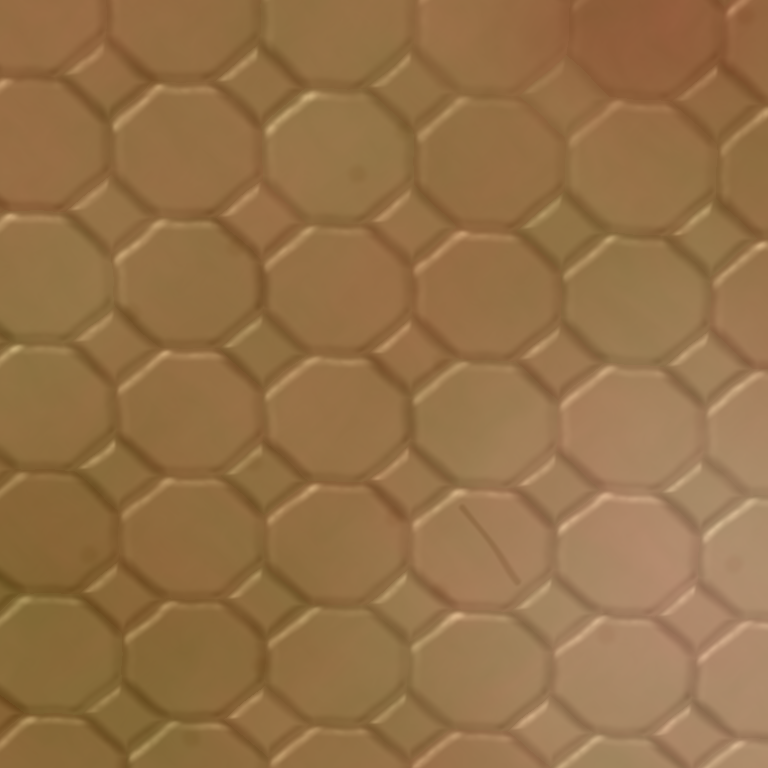
Give the GLSL for this pattern, as a WebGL 1 fragment shader.

```glsl
precision highp float;
// Worn embossed paving: octagons with small diamonds at their corners, seen at a slight tilt.
// A projective lattice gives edge distances; each bevel is lit by its facing direction,
// then stains, mottling, pits and a scratch are layered over per-tile tones.

uniform vec2 u_resolution;

const vec2 ANCHOR = vec2(0.439, 0.456);    // centre of one octagon
const vec2 PITCH = vec2(0.1917, 0.1655);   // spacing at the anchor
const float TILT = 0.0885;                 // perspective growth upwards
const float ROW_SLOPE = 0.037;
const float DIAMOND = 0.30;                // half diagonal, in cells
const float INSET = 0.022;                 // groove floor beside each octagon
const float BEVEL = 0.082;
const float GROOVE = 0.082;
const vec2 LIGHT = vec2(-0.40, 0.60);
const vec3 CLAY = vec3(0.580, 0.438, 0.268);
const vec3 OLIVE = vec3(0.510, 0.395, 0.200);
const vec3 GLARE = vec3(0.685, 0.555, 0.430);
const vec3 RUST = vec3(0.565, 0.370, 0.235);
const vec3 HIGHLIGHT = vec3(0.145, 0.145, 0.132);
const vec3 SHADOW = vec3(0.105, 0.105, 0.09);
const vec2 STAIN = vec2(0.86, 0.98);
const vec2 EROSION = vec2(0.74, 0.98);
const vec2 SCRATCH_A = vec2(0.605, 0.336);
const vec2 SCRATCH_B = vec2(0.677, 0.243);

float hash(vec2 p) {
  return fract(sin(dot(p, vec2(127.1, 311.7))) * 4375.85);
}

// Layered warped sines, roughly -1 to 1.
float mottle(vec2 p) {
  float sum = 0.0, amp = 0.5;
  for (int i = 0; i < 4; i++) {
    p += 0.6 * sin(p.yx * 1.3 + float(i));
    sum += amp * sin(p.x + 1.7) * sin(p.y + 0.4);
    p = mat2(1.5, 1.1, -1.1, 1.5) * p;
    amp *= 0.6;
  }
  return sum;
}

// Distance to the nearest scattered point.
float cellular(vec2 p) {
  vec2 cell = floor(p);
  float nearest = 2.0;
  for (int y = -1; y <= 1; y++) {
    for (int x = -1; x <= 1; x++) {
      vec2 c = cell + vec2(float(x), float(y));
      nearest = min(nearest, length(c + vec2(hash(c), hash(c + 41.0)) - p));
    }
  }
  return nearest;
}

float segment(vec2 p, vec2 a, vec2 b) {
  vec2 ab = b - a;
  return length(p - a - ab * clamp(dot(p - a, ab) / dot(ab, ab), 0.0, 1.0));
}

vec2 lattice(vec2 p) {
  vec2 d = p - ANCHOR;
  float scale = 1.0 + TILT * d.y;
  d.y += ROW_SLOPE * d.x;
  return d / (PITCH * scale);
}

// Signed light on the sloping strip beside an edge with outward normal n.
float bevel(float d, vec2 n, float soft) {
  float strip = smoothstep(-0.01, 0.03 + soft, d) * (1.0 - smoothstep(0.025, BEVEL + soft, d));
  float facing = dot(n, LIGHT);
  return strip * facing * abs(facing) * 1.9;
}

float trough(float d, float soft) {
  return 1.0 - smoothstep(0.0, GROOVE + soft, d);
}

void main() {
  vec2 p = gl_FragCoord.xy / u_resolution;
  float soft = 1.0 / (u_resolution.y * PITCH.y);
  vec2 u = lattice(p);
  u += 0.007 * sin(u.yx * 5.3 + vec2(0.7, 2.1)) + 0.004 * sin(u.yx * 23.0);

  // Edge distances: diagonal is positive in octagons, negative in diamonds
  vec2 octagonId = floor(u + 0.5);
  vec2 c = u - octagonId;
  vec2 side = 0.5 - abs(c);
  vec2 facing = vec2(c.x < 0.0 ? -1.0 : 1.0, c.y < 0.0 ? -1.0 : 1.0);
  float diagonal = (side.x + side.y - DIAMOND) * 0.7071;
  float inOctagon = step(0.0, diagonal);
  float onSides = smoothstep(-0.01, 0.05, diagonal);

  // Direction of the diagonal edges: positive where they fall to the right
  float falling = sin(6.2832 * u.x) * sin(6.2832 * u.y);
  float patches = mottle(p * 13.0 + 5.0);

  // Relief: bright rising diagonals, dark falling ones, fainter broken sides
  float sides = bevel(side.x - INSET, vec2(facing.x, 0.0), soft)
              + bevel(side.y - INSET, vec2(0.0, facing.y), soft);
  float slant = bevel(abs(diagonal) - INSET * inOctagon, facing * 0.7071 * (2.0 * inOctagon - 1.0), soft);
  float relief = sides * onSides * (0.6 + 0.6 * patches) + slant * smoothstep(0.0, 0.2, abs(falling));
  float sideDepth = 0.55 - 0.40 * patches;
  float slantDepth = mix(0.35, 1.0, smoothstep(-0.3, 0.3, falling));
  float groove = max(trough(min(side.x, side.y), soft) * onSides * sideDepth,
                     trough(abs(diagonal), soft) * slantDepth);

  // Broad colour: olive lower left, pale glare lower right, rusty stain above
  float blotch = mottle(p * 17.0);
  float redness = mottle(p * 9.0 + 2.0);
  float grain = mottle(p * 75.0 + 3.0);
  float stain = 1.0 - smoothstep(0.03, 0.24, length((p - STAIN) * vec2(0.9, 1.2)) + 0.04 * blotch);
  vec3 color = mix(CLAY, OLIVE, 0.85 * (1.0 - smoothstep(0.0, 0.55, length(p - vec2(0.02, 0.17)))));
  color = mix(color, GLARE, 1.0 - smoothstep(0.05, 0.62, length(p - vec2(0.98, 0.20))));
  color = mix(color, RUST, 0.9 * stain);

  // Tone and redness of each tile
  vec2 tileId = mix(floor(u) + 0.5, octagonId, inOctagon);
  color += 0.022 * (hash(tileId + 7.0) - 0.5);
  color += vec3(0.010, -0.014, -0.003) * (hash(tileId + 19.0) - 0.5 + 0.8 * blotch + redness);
  color += 0.016 * blotch + 0.005 * grain;

  // Grooves worn unevenly, with chipped bright rims
  float erosion = 1.0 - smoothstep(0.05, 0.32, length(p - EROSION));
  float wear = (0.9 + 0.3 * mottle(p * 29.0 + 8.0)) * (1.0 - 0.6 * erosion);
  float chips = 0.85 + 0.3 * (1.0 - smoothstep(0.1, 0.6, cellular(p * 55.0)));
  color -= SHADOW * groove * wear;
  color += HIGHLIGHT * wear * (max(relief, 0.0) * chips * 1.2 + min(relief, 0.0) * 0.35);

  // Sparse pits and one scratch
  float pit = 1.0 - smoothstep(0.02, 0.07, cellular(p * 4.0 + 2.0));
  color -= 0.025 * pit * vec3(0.8, 1.0, 1.0);
  float scratch = segment(p + 0.003 * sin(p.yx * 60.0), SCRATCH_A, SCRATCH_B);
  color -= 0.06 * (1.0 - smoothstep(0.001, 0.007, scratch));

  gl_FragColor = vec4(clamp(color, 0.0, 1.0), 1.0);
}
```
